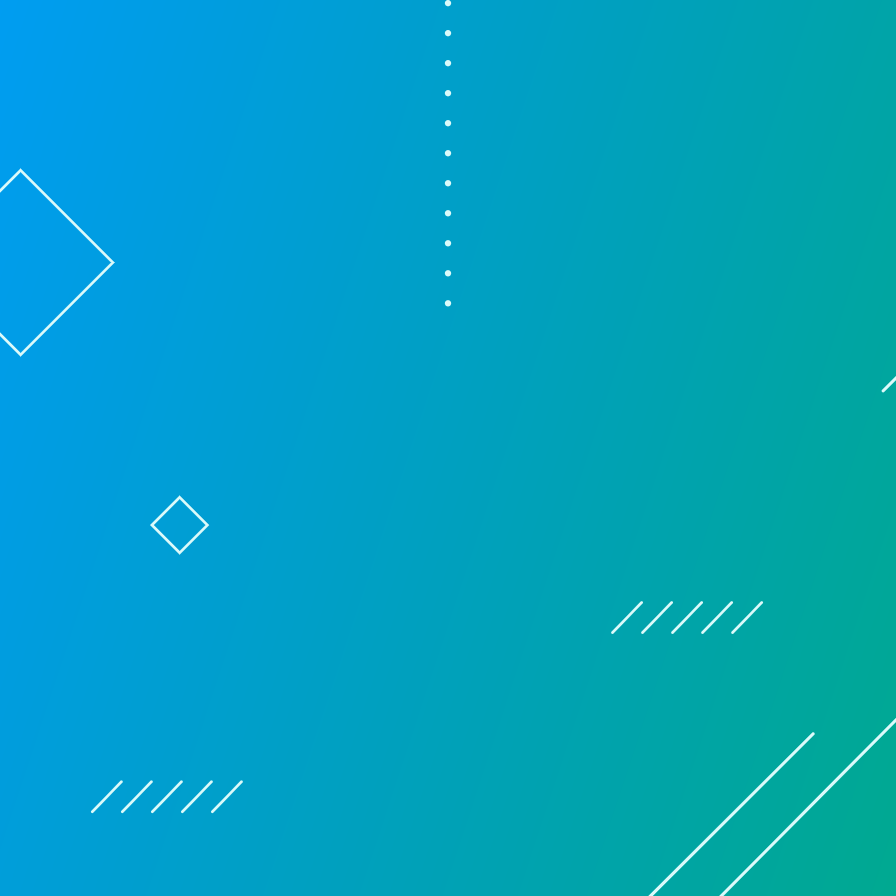
Give the GLSL for this background, as a WebGL 1 fragment shader.

```glsl
precision highp float;

uniform vec2 u_resolution;

const vec3 INK = vec3(0.86, 0.98, 0.98);
const float STROKE = 0.0015;   // half width of a thin line
const float SPACING = 0.0335;  // step between dots and hatch strokes

float segmentDistance(vec2 p, vec2 a, vec2 b) {
  vec2 pa = p - a;
  vec2 ba = b - a;
  return length(pa - ba * clamp(dot(pa, ba) / dot(ba, ba), 0.0, 1.0));
}

float diamondOutline(vec2 p, vec2 center, float radius) {
  vec2 q = abs(p - center);
  return abs(q.x + q.y - radius) * 0.7071;
}

// Five short diagonal strokes in a row
float hatchDistance(vec2 p, vec2 start) {
  float d = 1.0;
  for (int i = 0; i < 5; i++) {
    vec2 a = start + vec2(float(i) * SPACING, 0.0);
    d = min(d, segmentDistance(p, a, a + vec2(0.0325, 0.0335)));
  }
  return d;
}

// Column of evenly spaced dots, running down from top
float dotColumn(vec2 p, vec2 top, float count) {
  float index = clamp(floor((top.y - p.y) / SPACING + 0.5), 0.0, count - 1.0);
  return length(p - top + vec2(0.0, index * SPACING));
}

float coverage(float distance, float halfWidth, float pixel) {
  return clamp(0.5 + (halfWidth - distance) / pixel, 0.0, 1.0);
}

// Blue to green along a slanted axis
vec3 backdrop(vec2 p) {
  float t = p.x + 0.33 * (1.0 - p.y);
  return vec3(0.0, 0.615 + 0.027 * t * t, 0.945 - 0.285 * t);
}

void main() {
  vec2 p = gl_FragCoord.xy / u_resolution;
  float pixel = 1.0 / min(u_resolution.x, u_resolution.y);

  // Diamonds and hatching
  float thin = diamondOutline(p, vec2(0.023, 0.707), 0.103);
  thin = min(thin, diamondOutline(p, vec2(0.2005, 0.414), 0.031));
  thin = min(thin, hatchDistance(p, vec2(0.103, 0.094)));
  thin = min(thin, hatchDistance(p, vec2(0.6836, 0.294)));

  // Long diagonals and the stroke at the right edge
  float diagonal = segmentDistance(p, vec2(0.725, -0.001), vec2(0.9075, 0.181));
  diagonal = min(diagonal, segmentDistance(p, vec2(0.804, -0.001), vec2(1.01, 0.2066)));
  diagonal = min(diagonal, segmentDistance(p, vec2(0.9857, 0.5638), vec2(1.02, 0.598)));

  float dots = dotColumn(p, vec2(0.5, 0.9965), 11.0);

  float ink = coverage(thin, STROKE, pixel);
  ink = max(ink, coverage(diagonal, STROKE * 1.15, pixel));
  ink = max(ink, coverage(dots, 0.0035, pixel));

  gl_FragColor = vec4(mix(backdrop(p), INK, ink), 1.0);
}
```
